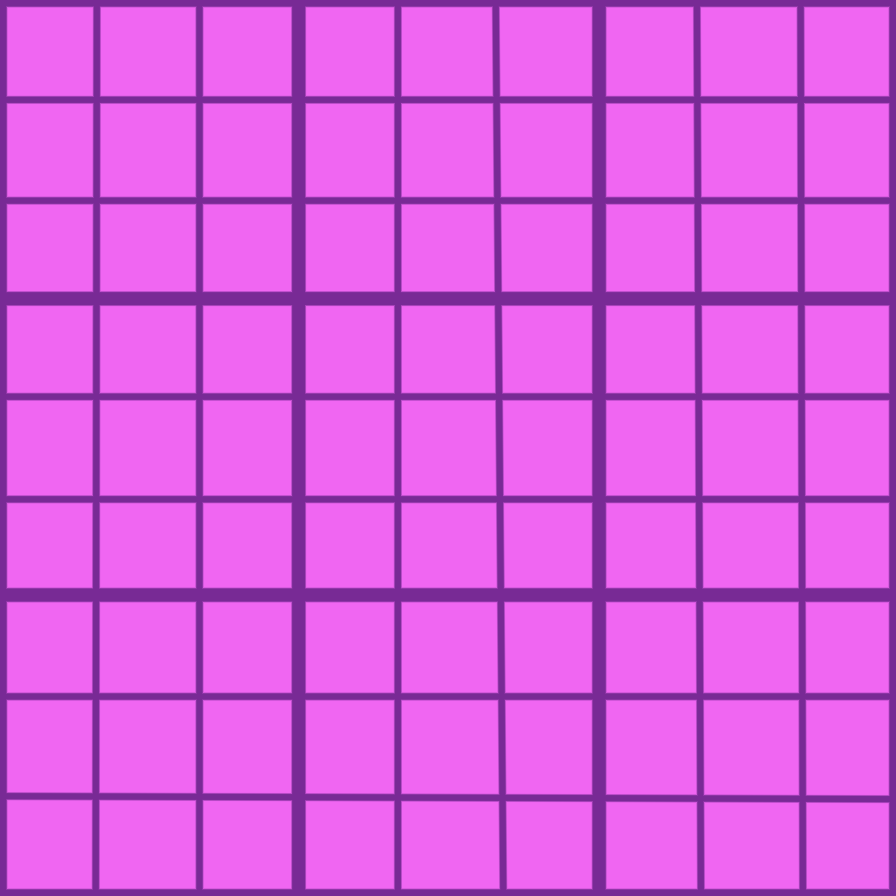
Give the GLSL for this pattern, as a WebGL 2 fragment shader.

```glsl
#version 300 es
precision highp float;

uniform vec2 u_resolution;
out vec4 fragColor;

// Drift of each line from the even grid, at its start and end, in thousandths
const vec2 columnDrift[10] = vec2[10](
    vec2(0.0), vec2(-4.3, -3.0), vec2(0.4), vec2(0.0), vec2(-0.4),
    vec2(6.2, -2.3), vec2(2.0), vec2(4.5, 0.0), vec2(7.2, 4.6), vec2(0.0));
const vec2 rowDrift[10] = vec2[10](
    vec2(0.0), vec2(0.3, -3.0), vec2(0.4), vec2(2.6), vec2(-1.7),
    vec2(1.7), vec2(0.0), vec2(-1.7), vec2(-0.3), vec2(0.0));

// Signed distance to a slightly slanted line; every third one is thick
float lineDistance(float across, float along, int index, vec2 drift) {
    float center = float(index) / 9.0 + mix(drift.x, drift.y, along) * 0.001;
    float halfWidth = index % 3 == 0 ? 0.0078 : 0.004;
    return abs(across - center) - halfWidth;
}

void main() {
    vec2 uv = gl_FragCoord.xy / u_resolution;

    // Nearest edge among all columns and rows
    float edge = 1.0;
    for (int i = 0; i < 10; i++) {
        edge = min(edge, lineDistance(uv.x, uv.y, i, columnDrift[i]));
        edge = min(edge, lineDistance(uv.y, uv.x, i, rowDrift[i]));
    }

    // Soft line edges over a flat cell colour
    float softness = max(0.0013, 0.6 / min(u_resolution.x, u_resolution.y));
    float ink = 1.0 - smoothstep(-softness, softness, edge);
    vec3 cellPink = vec3(0.94, 0.40, 0.95);
    vec3 linePurple = vec3(0.47, 0.165, 0.585);
    fragColor = vec4(mix(cellPink, linePurple, ink), 1.0);
}
```
